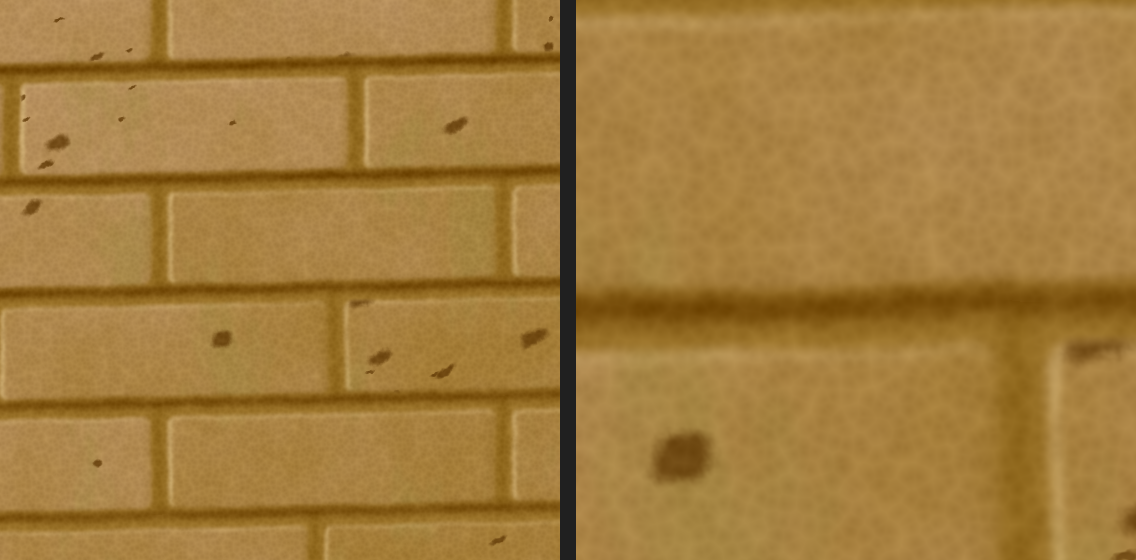
Left: the whole. Right: its middle third, enlarged.
Reproduce this texture procedurally as a three.js fragment shader.

```glsl
// Weathered ochre brick wall in running bond, five courses high, slightly tilted.
// Bricks are rounded boxes with lit left and top edges and shadowed bed joints;
// layered sines give tint and wobble, cellular noise gives grain and pits.
varying vec2 vUv;

const vec2 PITCH = vec2(0.615, 0.2);        // brick plus joint
const vec2 HALF_SIZE = vec2(0.292, 0.082);  // half of a brick face
const vec2 CENTER = vec2(0.309, 0.094);     // face centre inside its pitch
const float FIRST_BED = 0.0846;             // height of the lowest bed joint
const float TILT = 0.022;

const vec3 OCHRE = vec3(0.645, 0.49, 0.215);
const vec3 PINK = vec3(0.725, 0.57, 0.375);
const vec3 OLIVE = vec3(0.63, 0.54, 0.26);
const vec3 MORTAR = vec3(0.61, 0.455, 0.165);
const vec3 JOINT = vec3(0.54, 0.385, 0.09);
const vec3 SHADOW = vec3(0.43, 0.265, 0.01);
const vec3 LIGHT = vec3(0.83, 0.71, 0.47);
const vec3 PIT = vec3(0.39, 0.235, 0.03);

float hash(vec2 p) {
  return fract(sin(dot(p, vec2(127.1, 311.7))) * 43758.5);
}

vec2 hash2(vec2 p) {
  return vec2(hash(p), hash(p + 37.2));
}

// Layered sines, roughly -1 to 1
float waves(vec2 p) {
  float sum = 0.0, amp = 0.55;
  for (int i = 0; i < 5; i++) {
    sum += amp * sin(p.x + 1.4 * sin(p.y)) * cos(p.y * 0.9 + 0.7 * sin(p.x));
    p = mat2(0.8, -0.6, 0.6, 0.8) * p * 1.9 + 1.3;
    amp *= 0.62;
  }
  return sum;
}

// Distance to the nearest scattered point
float cellular(vec2 p) {
  vec2 cell = floor(p);
  float nearest = 2.0;
  for (int j = -1; j <= 1; j++)
    for (int i = -1; i <= 1; i++) {
      vec2 c = cell + vec2(i, j);
      nearest = min(nearest, length(c + hash2(c) - p));
    }
  return nearest;
}

// Sparse ragged slanted holes; density is the chance of one per cell
float pits(vec2 p, float density) {
  vec2 cell = floor(p);
  float cover = 0.0;
  for (int j = -1; j <= 1; j++)
    for (int i = -1; i <= 1; i++) {
      vec2 c = cell + vec2(i, j);
      vec2 d = p - c - 0.2 - 0.6 * hash2(c);
      d = mat2(0.85, -0.53, 0.53, 0.85) * d * vec2(0.85, 1.1);
      d.y *= 1.0 + hash(c + 5.1);
      float radius = mix(0.07, 0.17, hash(c + 9.4));
      float hole = 1.0 - smoothstep(radius * 0.5, radius * 1.3, length(d));
      cover = max(cover, hole * step(hash(c + 71.3), density));
    }
  return cover;
}

float roundBox(vec2 p, vec2 halfSize, float radius) {
  vec2 q = abs(p) - halfSize + radius;
  return length(max(q, 0.0)) + min(max(q.x, q.y), 0.0) - radius;
}

float band(float x, float width) {
  return exp(-x * x / (width * width));
}

// Mottled brick face with a tint of its own
vec3 faceColor(vec2 uv, vec2 id) {
  float warmth = 0.46 + 0.3 * waves(uv * 9.0 + id * 3.0)
               + 0.25 * (hash(id) - 0.5) + 0.4 * (uv.y - uv.x);
  vec3 color = mix(OCHRE, PINK, clamp(warmth, 0.0, 1.0));
  float moss = smoothstep(0.2, 0.8, waves(uv * vec2(11.0, 5.0) + 4.0));
  return mix(color, OLIVE, 0.45 * moss);
}

void main() {
  vec2 uv = vUv;

  // Course, alternate offset and position within the brick
  vec2 wall = uv + 0.0022 * vec2(waves(uv.yx * 28.0), waves(uv * 24.0 + 2.0));
  wall.y -= TILT * (uv.x - 0.5);
  float course = (wall.y - FIRST_BED) / PITCH.y;
  float row = floor(course) + 1.0;
  float start = mix(0.562 + 0.018 * row, 0.283, mod(row, 2.0));
  float column = (wall.x - start) / PITCH.x;
  vec2 id = vec2(floor(column), row);
  vec2 local = fract(vec2(column, course)) * PITCH;
  vec2 p = local - CENTER;
  float edge = roundBox(p, HALF_SIZE, 0.015);
  float face = 1.0 - smoothstep(-0.006, 0.006, edge);

  // Mortar, darker in the upright joints
  float upright = min(local.x, PITCH.x - local.x);
  vec3 mortar = mix(MORTAR, JOINT, 0.75 * band(upright + 0.002, 0.013));
  vec3 color = mix(mortar, faceColor(uv, id), face);

  // Light on left and top edges, shade toward the right edge
  float rim = band(edge + 0.005, 0.006);
  float left = 1.0 - smoothstep(0.004, 0.018, p.x + HALF_SIZE.x);
  float top = smoothstep(-0.018, -0.004, p.y - HALF_SIZE.y);
  float worn = 0.65 + 0.35 * waves(uv * 17.0 + id);
  color = mix(color, LIGHT, rim * max(0.8 * left, 0.35 * top) * worn);
  color = mix(color, JOINT, 0.3 * smoothstep(0.27, 0.3, p.x) * face);

  // Shadow under each course
  float bed = min(local.y, PITCH.y - local.y);
  float depth = mix(0.68, 0.95, uv.y) + 0.15 * waves(uv * vec2(15.0, 8.0));
  color = mix(color, SHADOW, clamp(depth, 0.0, 1.0) * band(bed, 0.0105));

  // Pits, denser toward the upper left, then fine grain
  vec2 ragged = uv + 0.006 * vec2(waves(uv * 60.0), waves(uv * 55.0 + 8.0));
  float wear = 1.0 - smoothstep(0.1, 0.4, length(uv - vec2(0.0, 1.0)));
  float holes = max(pits(ragged * 7.0, 0.22), pits(ragged * 16.0, 0.06 + 0.4 * wear));
  color = mix(color, PIT, 0.8 * holes * face);
  float grain = 0.6 * cellular(uv * 110.0) + 0.4 * cellular(uv * 48.0) - 0.48;
  color += grain * vec3(0.08, 0.08, 0.07) + 0.012 * waves(uv * 75.0);

  gl_FragColor = vec4(clamp(color, 0.0, 1.0), 1.0);
}
```
